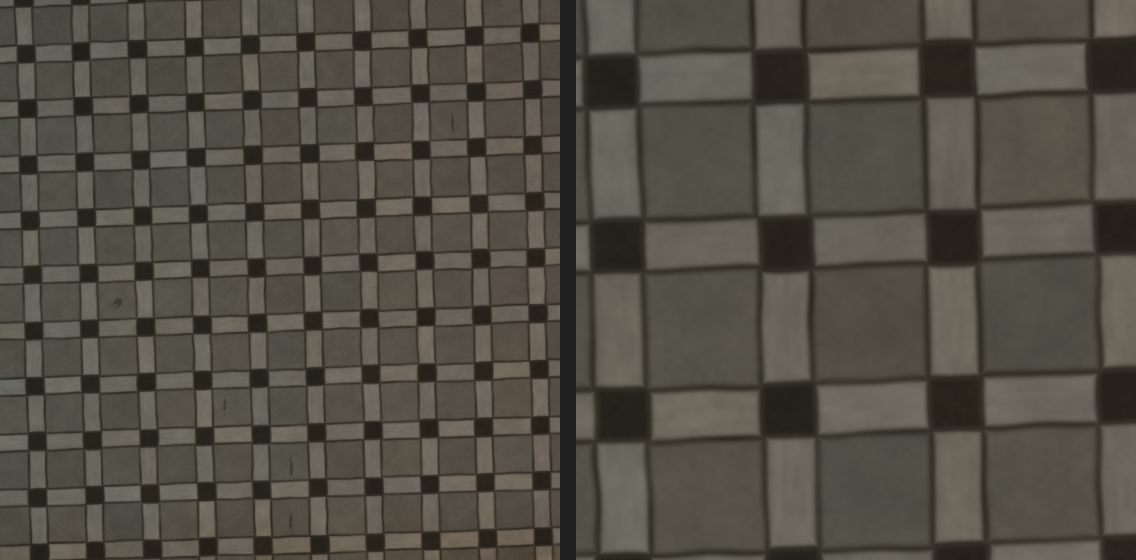
Left: the whole. Right: its middle third, enlarged.
This pattern is drawn by a WebGL 1 fragment shader. Its source:

```glsl
precision highp float;
// Worn mosaic floor: grey square tiles framed by pale strips, with dark squares at the crossings.

#define ORIGIN vec2(0.0716, 0.0130)      // lowest left crossing
#define STEP_ACROSS vec2(0.0998, 0.0031) // one repeat to the right
#define STEP_UP vec2(-0.0029, 0.0990)    // one repeat upward
#define SKEW vec2(0.0045, 0.0087)        // slight perspective
#define STRIP_HALF 0.155                 // half strip width, in repeats
#define GROUT_WIDTH 0.024
#define SOFTNESS 0.026
#define JITTER 0.026                     // misplacement of each piece
#define TILE_COLOR vec3(0.328, 0.311, 0.279)
#define STRIP_COLOR vec3(0.422, 0.403, 0.368)
#define DARK_COLOR vec3(0.150, 0.135, 0.108)
#define GROUT_COLOR vec3(0.165, 0.150, 0.122)

uniform vec2 u_resolution;

float hash(vec2 p) {
  return fract(sin(dot(p, vec2(127.1, 311.7))) * 43758.5453);
}

float noise(vec2 p) {
  vec2 i = floor(p), f = fract(p);
  f = f * f * (3.0 - 2.0 * f);
  return mix(mix(hash(i), hash(i + vec2(1.0, 0.0)), f.x),
             mix(hash(i + vec2(0.0, 1.0)), hash(i + 1.0), f.x), f.y);
}

float fbm(vec2 p) {
  float sum = 0.0, amp = 0.5;
  for (int i = 0; i < 4; i++) {
    sum += amp * noise(p);
    p = p * 2.03 + 7.3;
    amp *= 0.5;
  }
  return sum;
}

// Canvas position to lattice position, whole numbers at the crossings
vec2 toLattice(vec2 p) {
  vec2 d = p - SKEW * p.x * p.y - ORIGIN;
  vec2 a = STEP_ACROSS, b = STEP_UP;
  return vec2(d.x * b.y - d.y * b.x, a.x * d.y - a.y * d.x) / (a.x * b.y - a.y * b.x);
}

// Rare smudges and upright scratches, at most one per tile
float marks(vec2 q) {
  vec2 cell = floor(q);
  vec2 center = 0.35 + 0.3 * vec2(hash(cell + 3.1), hash(cell + 8.7));
  float isScratch = step(0.5, hash(cell + 21.4));
  vec2 size = mix(vec2(0.10, 0.09), vec2(0.035, 0.19), isScratch);
  float r = length((fract(q) - center) / size) + 0.9 * (noise(q * 22.0) - 0.5);
  return step(0.94, hash(cell + 14.6)) * (1.0 - smoothstep(0.3, 1.1, r));
}

void main() {
  vec2 p = gl_FragCoord.xy / u_resolution;
  vec2 q = toLattice(p);

  // Wavy edges
  q += 0.022 * (vec2(noise(q * 4.0), noise(q * 4.0 + 31.0)) - 0.5);

  // Piece index: even on a strip, odd between strips
  vec2 crossing = floor(q + 0.5);
  vec2 local = q - crossing;
  vec2 piece = mix(2.0 * floor(q) + 1.0, 2.0 * crossing, step(abs(local), vec2(STRIP_HALF)));

  // Each strip piece sits slightly off its line
  local += JITTER * (vec2(hash(vec2(crossing.x, piece.y) + 5.5),
                          hash(vec2(piece.x, crossing.y) + 9.2)) - 0.5);
  vec2 edge = abs(local) - STRIP_HALF;
  vec2 onStrip = 1.0 - smoothstep(-SOFTNESS, SOFTNESS, edge);

  // Base colours
  float dark = onStrip.x * onStrip.y;
  float pale = onStrip.x + onStrip.y - 2.0 * dark;
  vec3 color = TILE_COLOR * (1.0 - dark - pale) + STRIP_COLOR * pale + DARK_COLOR * dark;

  // Shade and warmth of each piece
  color *= 1.0 + 0.09 * (hash(piece + 2.3) - 0.5);
  color *= 1.0 + vec3(0.03, 0.0, -0.03) * (hash(piece + 6.8) - 0.5);

  // Mottling and fine streaks along the strips
  vec2 streakScale = mix(vec2(28.0, 5.0), vec2(5.0, 28.0), step(edge.y, edge.x));
  color *= 1.0 + 0.16 * (fbm(q * 5.0) - 0.47);
  color *= 1.0 + 0.06 * pale * (noise(q * streakScale) - 0.5);
  color += 0.014 * (noise(q * 26.0) - 0.5);

  // Grout of uneven depth
  vec2 lines = exp(-edge * edge / (GROUT_WIDTH * GROUT_WIDTH));
  float depth = 0.58 + 0.38 * noise(q * 3.0 + 17.0);
  color = mix(color, GROUT_COLOR, max(lines.x, lines.y) * depth);

  // Dirt, then uneven light: greener at left, browner at right and below
  color = mix(color, DARK_COLOR, 0.5 * marks(q));
  float grime = smoothstep(0.13, 0.0, p.y) * fbm(q * vec2(1.5, 4.0));
  color *= 1.0 - vec3(0.10, 0.16, 0.22) * grime;
  color *= mix(vec3(0.975, 1.01, 1.0), vec3(1.02, 0.99, 0.97), p.x);
  color *= 1.03 - 0.07 * p.y + 0.08 * (fbm(p * 3.0) - 0.47);

  gl_FragColor = vec4(color, 1.0);
}
```
